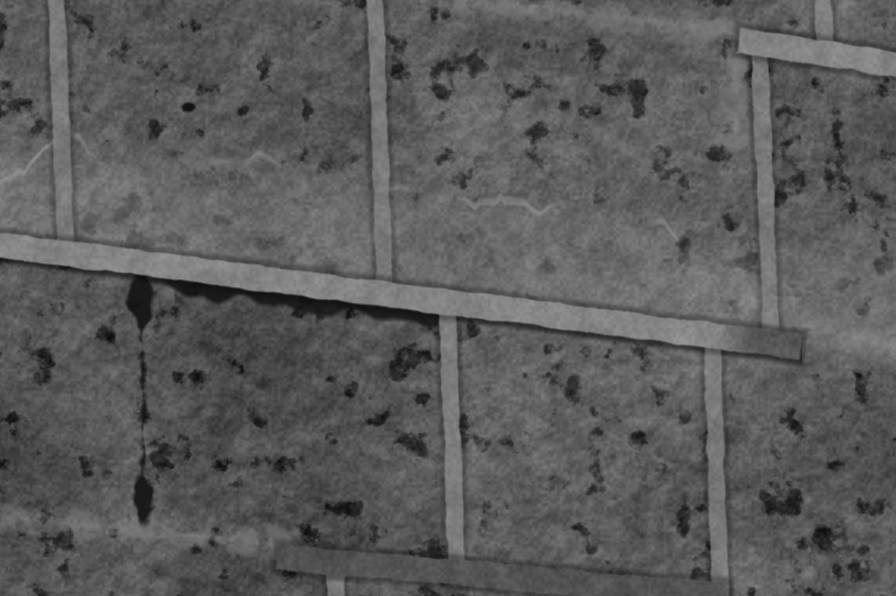
A Shadertoy shader for this texture:

```glsl
// Weathered sandstone wall in greys: chiselled blocks, sloping pale joints, a dark crack.
const float STONE_DARK = 0.355, STONE_PALE = 0.425;
const float HEAD_TONE = 0.47, BED_TONE = 0.515, SHADED_BED_TONE = 0.30;
const float CRUST_TONE = 0.56, CRACK_TONE = 0.07;
const float HEAD_HALF = 0.0135, BED_HALF = 0.021;
const float RELIEF = 0.34, GRAIN = 0.075;
const vec2 LIGHT_STEP = vec2(-0.003, 0.005);

// Joint centre lines as start.xy, end.xy; unit = canvas height.
const vec4 BEDS[3] = vec4[3](
    vec4(-0.02, 0.591, 1.343, 0.418), vec4(1.24, 0.932, 1.53, 0.888),
    vec4(0.465, 0.066, 1.22, 0.0));
const vec4 HEADS[7] = vec4[7](
    vec4(0.094, 1.02, 0.110, 0.59), vec4(0.629, 1.02, 0.645, 0.52),
    vec4(1.274, 0.92, 1.294, 0.435), vec4(1.380, 1.02, 1.384, 0.92),
    vec4(0.751, 0.48, 0.767, 0.04), vec4(1.196, 0.42, 1.209, -0.02),
    vec4(0.563, 0.05, 0.563, -0.02));
// Crumbling mortar with no clean edge.
const vec4 CRUSTS[4] = vec4[4](
    vec4(0.70, 1.01, 1.25, 0.945), vec4(-0.02, 0.135, 0.48, 0.085),
    vec4(1.33, 0.46, 1.53, 0.41), vec4(1.235, 0.91, 1.235, 0.76));

float hash(vec2 p) {
    vec3 q = fract(p.xyx * 0.1031);
    q += dot(q, q.yzx + 33.33);
    return fract((q.x + q.y) * q.z);
}

float noise(vec2 p) {
    vec2 i = floor(p), f = fract(p);
    f = f * f * (3.0 - 2.0 * f);
    return mix(mix(hash(i), hash(i + vec2(1, 0)), f.x),
               mix(hash(i + vec2(0, 1)), hash(i + vec2(1, 1)), f.x), f.y);
}

float fbm(vec2 p) {
    float sum = 0.0, amp = 0.5;
    for (int i = 0; i < 5; i++) {
        sum += amp * noise(p);
        p = mat2(1.6, 1.2, -1.2, 1.6) * p + 17.3;
        amp *= 0.5;
    }
    return sum;
}

// Flat-ended bar around a segment.
float bar(vec2 p, vec4 s, float halfWidth) {
    vec2 dir = s.zw - s.xy;
    float len = length(dir);
    dir /= len;
    vec2 q = p - s.xy;
    float along = dot(q, dir);
    return max(abs(dir.x * q.y - dir.y * q.x) - halfWidth, max(-along, along - len));
}

float bedLine(float x) { return 0.588 - 0.127 * x; }

// Pitted surface above the bed, diagonal tool marks below it.
float stoneHeight(vec2 p, float lower) {
    vec2 tool = mat2(0.78, 0.62, -0.62, 0.78) * p;
    float marks = noise(vec2(tool.x * 16.0, tool.y * 62.0) + 2.5 * fbm(p * 9.0));
    return fbm(p * 34.0) * 0.8 + marks * mix(0.12, 0.38, lower);
}

void mainImage(out vec4 fragColor, in vec2 fragCoord) {
    vec2 p = fragCoord / iResolution.y;
    float px = 1.0 / iResolution.y;
    float broad = fbm(p * 5.0 + 4.0), fine = fbm(p * 45.0), speck = noise(p * 190.0);
    float above = p.y - bedLine(p.x);
    float lower = smoothstep(0.02, -0.02, above);

    // Stone: a smooth pale skirt above the bed, rough elsewhere.
    float skirt = smoothstep(0.22, 0.12, above + 0.25 * (broad - 0.5)) * (1.0 - lower);
    float rough = mix(1.0, 0.45, skirt);
    float relief = stoneHeight(p, lower) - stoneHeight(p + LIGHT_STEP, lower);
    float tone = mix(STONE_DARK, STONE_PALE, skirt) + 0.22 * (broad - 0.48);
    tone += RELIEF * rough * relief + GRAIN * (speck - 0.5) + 0.14 * (fine - 0.48);
    tone -= 0.2 * rough * smoothstep(0.60, 0.75, fbm(p * 27.0 + 9.0));
    tone -= 0.04 * lower * smoothstep(1.3, 0.2, p.x);

    // Pale crust along the loose beds and wandering salt lines.
    float crust = 0.0;
    for (int i = 0; i < 4; i++) {
        float d = bar(p, CRUSTS[i], 0.008) + 0.09 * (fine - 0.5);
        crust = max(crust, smoothstep(0.022, -0.012, d));
    }
    float saltLine = abs(above - 0.165 - 0.22 * (fbm(p.xx * vec2(7.0, 3.0)) - 0.5));
    float salt = smoothstep(0.009, 0.001, saltLine + 0.012 * (fine - 0.5));
    salt *= smoothstep(0.46, 0.62, noise(p * 8.0 + 3.0)) * step(p.x, 1.25);
    tone = mix(tone, CRUST_TONE + 0.3 * (fine - 0.5), max(0.6 * crust, 0.75 * salt));

    // Open crack between the lower left blocks, plus a drill hole.
    float crackX = 0.237 + 0.025 * (fbm(p.yy * vec2(13.0, 5.0)) - 0.5);
    float gap = 0.002 + 0.017 * smoothstep(0.075, 0.0, abs(p.y - 0.50))
              + 0.014 * smoothstep(0.06, 0.0, abs(p.y - 0.165));
    float crack = smoothstep(0.006, -0.004, abs(p.x - crackX) - gap + 0.02 * (fine - 0.5));
    crack *= smoothstep(0.11, 0.13, p.y) * lower;
    float hole = smoothstep(0.013, 0.006, length((p - vec2(0.316, 0.82)) * vec2(0.8, 1.2)) + 0.01 * (fine - 0.5));
    tone = mix(tone, CRACK_TONE, max(0.9 * crack, hole));

    // Shadow in the ragged edge under the main bed.
    float recess = smoothstep(0.22, 0.3, p.x) * smoothstep(0.78, 0.70, p.x);
    float shadowDepth = 0.025 + 0.012 * recess + 0.025 * (noise(p.xx * 22.0) - 0.5) * recess;
    float shadow = smoothstep(0.009, -0.003, -above - shadowDepth) * lower;
    tone = mix(tone, CRACK_TONE, shadow * mix(0.4, 0.85, recess) * step(p.x, 1.345));

    // Pointed joints, heads first so the beds run over them.
    float wobble = 0.008 * (fbm(p * 28.0) - 0.48);
    float jointGrain = 0.06 * (speck - 0.5) + 0.12 * (fine - 0.48) + 0.09 * (broad - 0.48);
    for (int i = 0; i < 7; i++) {
        float d = bar(p, HEADS[i], HEAD_HALF) + wobble;
        tone *= 1.0 - 0.22 * smoothstep(0.010, 0.0, abs(d - 0.003));
        tone = mix(tone, HEAD_TONE + jointGrain, smoothstep(1.5 * px, -1.5 * px, d));
    }
    for (int i = 0; i < 3; i++) {
        float d = bar(p, BEDS[i], BED_HALF) + wobble;
        float shade = i == 2 ? 0.9 : i == 0 ? 0.85 * smoothstep(1.19, 1.27, p.x) : 0.0;
        float bedTone = mix(BED_TONE, SHADED_BED_TONE, shade) + jointGrain;
        tone *= 1.0 - 0.3 * smoothstep(0.012, 0.0, abs(d - 0.003));
        tone = mix(tone, bedTone, smoothstep(1.5 * px, -1.5 * px, d));
    }
    fragColor = vec4(vec3(clamp(tone, 0.04, 0.8)), 1.0);
}
```
